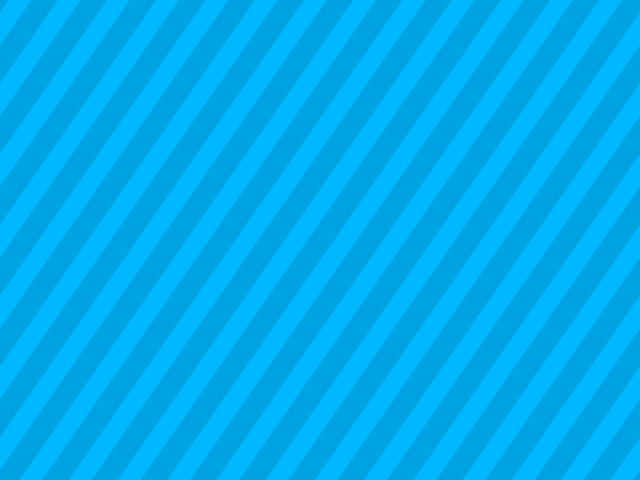
Write a Shadertoy shader that draws this pattern.

```glsl
// Flat two-tone blue diagonal stripes rising to the right.
#define STRIPE_FREQ vec2(9.75, -6.78)    // stripes per canvas height, along x and y
#define STRIPE_PHASE 0.143               // offset at the lower left, in repeats
#define DARK_SHARE 0.54                  // part of each repeat that is dark
#define DARK_BLUE vec3(0.0, 0.64, 0.885)
#define LIGHT_BLUE vec3(0.0, 0.72, 1.0)

// Signed distance to the dark band, in repeats; negative inside
float darkBandDistance(float phase) {
    float halfWidth = 0.5 * DARK_SHARE;
    return abs(fract(phase - halfWidth + 0.5) - 0.5) - halfWidth;
}

void mainImage(out vec4 fragColor, in vec2 fragCoord) {
    vec2 uv = fragCoord / iResolution.y;
    float phase = dot(uv, STRIPE_FREQ) + STRIPE_PHASE;

    // Smooth each edge over one pixel
    float pixel = length(STRIPE_FREQ) / iResolution.y;
    float light = clamp(darkBandDistance(phase) / pixel + 0.5, 0.0, 1.0);

    fragColor = vec4(mix(DARK_BLUE, LIGHT_BLUE, light), 1.0);
}
```
